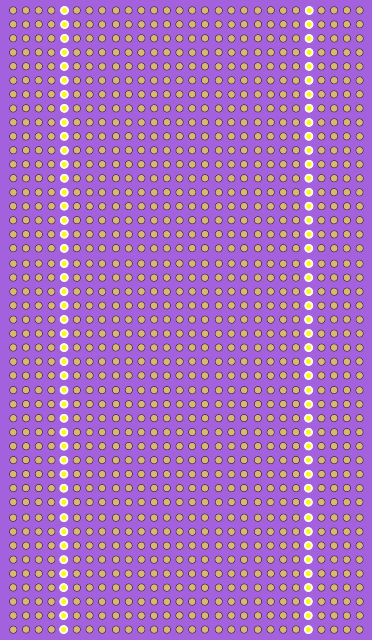
Reproduce this pattern procedurally as a WebGL 2 fragment shader.

```glsl
#version 300 es
precision highp float;
// Grid of outlined gold dots on violet, with two columns of lit yellow dots.
uniform vec2 u_resolution;
out vec4 outColor;

float hash(vec2 p) {
    return fract(sin(dot(p, vec2(127.1, 311.7))) * 43758.5453);
}

// Antialiased coverage of a disc; blur is the width of one pixel.
float disc(float dist, float radius, float blur) {
    return 1.0 - smoothstep(radius - 0.5 * blur, radius + 0.5 * blur, dist);
}

void main() {
    // Canvas units: 448 wide, 768 high, y measured down from the top.
    vec2 p = gl_FragCoord.xy / u_resolution * vec2(448.0, 768.0);
    p.y = 768.0 - p.y;
    float pixel = 768.0 / u_resolution.y;

    // Close the few wider gaps, so that the remaining grid is regular.
    p.x -= 1.3 * (step(131.5, p.x) + step(255.0, p.x) + step(302.3, p.x));
    p.y -= 1.6 * step(306.8, p.y) + 0.8 * step(459.0, p.y) + 1.8 * step(611.5, p.y);

    // Nearest dot among 28 columns and 45 rows.
    vec2 pitch = vec2(15.3, 16.79);
    vec2 origin = vec2(16.0, 12.5);
    vec2 cell = clamp(round((p - origin) / pitch), vec2(0.0), vec2(27.0, 44.0));
    vec2 offset = p - origin - cell * pitch;
    bool lit = cell.x == 4.0 || cell.x == 23.0;

    // Slight unevenness in placement; lit columns lean a little.
    offset -= 0.3 * (vec2(hash(cell), hash(cell + 57.0)) - 0.5);
    if (lit) offset.x -= 0.5 - cell.y / 44.0;
    float dist = length(offset);

    vec3 violet = vec3(0.64, 0.38, 0.87);
    vec3 outline = vec3(0.31, 0.19, 0.32);
    vec3 gold = vec3(0.84, 0.72, 0.44);
    vec3 ivory = vec3(1.0, 0.99, 0.95);
    vec3 yellow = vec3(1.0, 0.97, 0.08);

    // Each dot is a rim with a smaller core on top.
    vec3 color = violet;
    if (lit) {
        color = mix(color, ivory, disc(dist, 5.3, pixel));
        color = mix(color, yellow, disc(dist, 3.0, pixel));
    } else {
        color = mix(color, outline, disc(dist, 4.8, pixel));
        color = mix(color, gold, disc(dist, 3.9, pixel));
    }
    outColor = vec4(color, 1.0);
}
```
